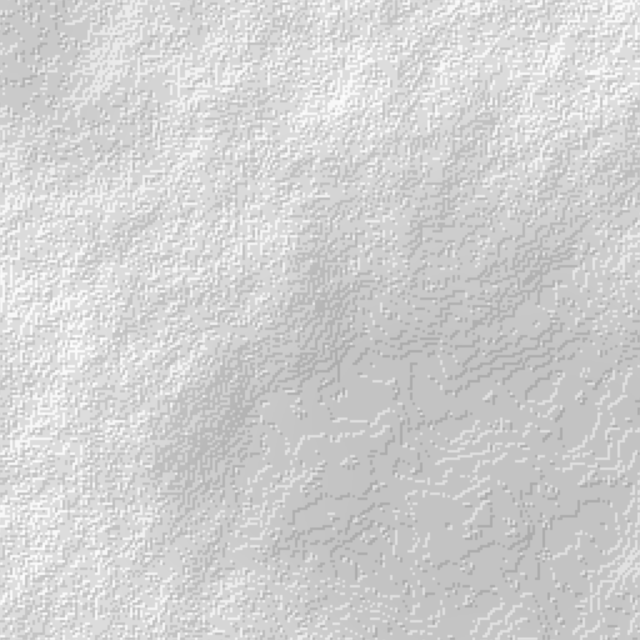
A WebGL 1 fragment shader for this texture map:

```glsl
precision highp float;
// Shaded relief of terraced terrain: pale hills around a grey lowland, with embossed contour steps.

uniform vec2 u_resolution;

const float GRID = 256.0; // relief cells across the canvas

vec2 gradientAt(vec2 corner) {
  float angle = 6.2831853 * fract(sin(dot(corner, vec2(127.1, 311.7))) * 43758.545);
  return vec2(cos(angle), sin(angle));
}

float gradientNoise(vec2 p) {
  vec2 i = floor(p);
  vec2 f = p - i;
  vec2 u = f * f * f * (f * (f * 6.0 - 15.0) + 10.0);
  vec2 e = vec2(1.0, 0.0);
  float bottom = mix(dot(gradientAt(i), f), dot(gradientAt(i + e), f - e), u.x);
  float top = mix(dot(gradientAt(i + e.yx), f - e.yx), dot(gradientAt(i + 1.0), f - 1.0), u.x);
  return mix(bottom, top, u.y);
}

float fractalNoise(vec2 p) {
  float sum = 0.0;
  float amplitude = 1.0;
  for (int octave = 0; octave < 5; octave++) {
    sum += amplitude * gradientNoise(p);
    p = mat2(0.8, 0.6, -0.6, 0.8) * p * 2.03 + vec2(17.3, 9.1);
    amplitude *= 0.5;
  }
  return sum;
}

// Broad landform: 0 in the lowland, 1 on the hills
float landform(vec2 p) {
  vec2 warp = 0.12 * vec2(gradientNoise(p * 4.0 + 3.7), gradientNoise(p * 4.0 + 21.4));
  vec2 q = p + warp;
  float basin = smoothstep(0.2, 0.64, length(q - vec2(0.76, 0.25)));
  float corner = smoothstep(0.04, 0.42, length(q - vec2(0.06, 0.95)));
  return basin * mix(0.25, 1.0, corner);
}

// x: terrace level, y: base tone
vec2 terrain(vec2 cell) {
  vec2 p = cell / GRID;
  float land = landform(p);
  float rough = fractalNoise(p * 4.0 + 40.0);
  float grain = gradientNoise(cell * 0.61 + 5.3);
  float height = 20.0 + 14.0 * land + mix(6.0, 9.5, land) * rough + mix(0.4, 1.5, land) * grain;
  float tone = 0.765 + 0.098 * land + 0.015 * land * rough;
  return vec2(floor(height), tone);
}

// Light from the upper left: steps facing it brighten, the others darken
float shadeCell(vec2 cell) {
  vec2 here = terrain(cell);
  float rise = terrain(cell + vec2(1.0, -1.0)).x - here.x;
  return here.y + (rise > 0.0 ? 0.108 : 0.092) * clamp(rise, -1.2, 1.2);
}

void main() {
  vec2 p = gl_FragCoord.xy / u_resolution * GRID - 0.5;
  vec2 cell = floor(p);
  vec2 blend = smoothstep(0.1, 0.9, p - cell);

  // Smooth blend between neighbouring cells
  float lower = mix(shadeCell(cell), shadeCell(cell + vec2(1.0, 0.0)), blend.x);
  float upper = mix(shadeCell(cell + vec2(0.0, 1.0)), shadeCell(cell + 1.0), blend.x);
  gl_FragColor = vec4(vec3(mix(lower, upper, blend.y)), 1.0);
}
```
